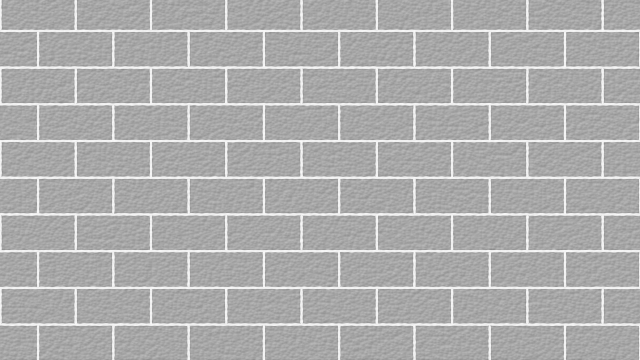
A Shadertoy shader for this texture:

```glsl
vec2 hash2(vec2 cell) {
    vec2 k = vec2(dot(cell, vec2(127.1, 311.7)), dot(cell, vec2(269.5, 183.3)));
    return fract(sin(k) * 43758.55);
}

// Distance to the nearest scattered point
float cellular(vec2 p) {
    vec2 cell = floor(p);
    float nearest = 2.0;
    for (int y = -1; y <= 1; y++) {
        for (int x = -1; x <= 1; x++) {
            vec2 neighbour = cell + vec2(x, y);
            nearest = min(nearest, distance(p, neighbour + hash2(neighbour)));
        }
    }
    return nearest;
}

// Slope of the rough surface towards the light
float emboss(vec2 p) {
    return cellular(p + vec2(-0.12, 0.25)) - cellular(p - vec2(-0.12, 0.25));
}

void mainImage(out vec4 fragColor, in vec2 fragCoord) {
    vec2 p = fragCoord / iResolution.y;
    float pixel = 1.0 / iResolution.y;

    // Running bond: every other course shifts by half a block
    vec2 blockSize = vec2(0.2091, 0.10197);
    vec2 q = (p - vec2(0.0012, 0.0984)) / blockSize;
    q.x += 0.5 * mod(floor(q.y), 2.0);
    vec2 toJoint = abs(fract(q + 0.5) - 0.5) * blockSize;
    float jointDistance = min(toJoint.x, toJoint.y);

    // Stucco grain, fine and coarse
    float grain = 0.085 * emboss(p * vec2(85.0, 125.0))
                + 0.045 * emboss(p * vec2(45.0, 65.0) + 17.0);
    vec3 blockColor = vec3(0.652 + grain);
    blockColor -= 0.05 * (1.0 - smoothstep(0.003, 0.0075, jointDistance));

    // Pale mortar with slightly uneven edges
    float wobble = 0.0003 * (sin(p.x * 310.0 + p.y * 170.0) + sin(p.y * 390.0 - p.x * 130.0));
    float edge = 0.0034 + wobble;
    float mortar = 1.0 - smoothstep(edge - 0.6 * pixel, edge + 0.6 * pixel, jointDistance);
    vec3 mortarColor = vec3(0.95 + 0.4 * grain);

    fragColor = vec4(mix(blockColor, mortarColor, mortar), 1.0);
}
```
